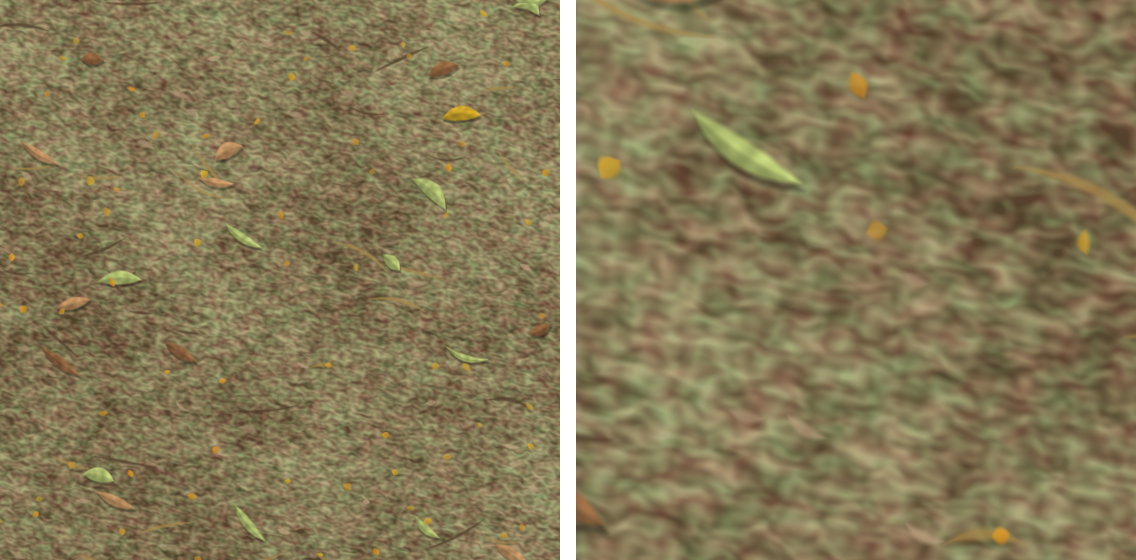
Left: the whole. Right: its middle third, enlarged.
A WebGL 1 fragment shader for this texture:

```glsl
precision highp float;
// Trodden olive-brown soil with fallen leaves, twigs, pale chips and yellow petals.
// The soil is tilted gradient noise in several sizes; the litter is scattered on
// jittered grids, each piece being a bent lens with its own size, turn and colour.

uniform vec2 u_resolution;

const vec3 SOIL_DARK = vec3(0.435, 0.38, 0.265);
const vec3 SOIL_LIGHT = vec3(0.56, 0.53, 0.38);
const vec3 WARM_SHIFT = vec3(0.05, -0.012, 0.012);
const vec3 TWIG_DARK = vec3(0.32, 0.24, 0.17);
const vec3 TWIG_STRAW = vec3(0.66, 0.54, 0.30);
const vec3 CHIP_PALE = vec3(0.72, 0.61, 0.49);
const vec3 PETAL_ORANGE = vec3(0.84, 0.55, 0.13);
const vec3 PETAL_YELLOW = vec3(0.79, 0.64, 0.18);
const vec3 LEAF_GREEN = vec3(0.68, 0.74, 0.43);
const vec3 LEAF_TAN = vec3(0.74, 0.56, 0.38);
const vec3 LEAF_BROWN = vec3(0.55, 0.38, 0.24);
const vec3 LEAF_GOLD = vec3(0.80, 0.64, 0.15);

const float GRAIN_TILT = -0.22;               // direction of soil streaks, radians
const vec2 GRAIN_COARSE = vec2(44.0, 86.0);   // streaks per canvas, along and across
const vec2 GRAIN_FINE = vec2(96.0, 160.0);
const float GRAIN_CONTRAST = 1.25;
const float PATCH_CONTRAST = 0.8;
const float SLOPE_CONTRAST = 0.28;            // brightening towards the upper right
const float EDGE = 0.0024;                    // softness of litter outlines
const vec2 SHADOW_OFFSET = vec2(-0.002, 0.005);

vec3 hash3(vec2 p) {
  vec3 q = fract(vec3(p.xyx) * vec3(0.1031, 0.1030, 0.0973));
  q += dot(q, q.yxz + 33.33);
  return fract((q.xxy + q.yzz) * q.zyx);
}

vec2 turn(vec2 p, float angle) {
  float c = cos(angle), s = sin(angle);
  return vec2(c * p.x + s * p.y, c * p.y - s * p.x);
}

float cornerSlope(vec2 corner, vec2 offset) {
  float angle = 6.2832 * hash3(corner + 57.0).x;
  return dot(vec2(cos(angle), sin(angle)), offset);
}

float gradientNoise(vec2 p) {
  vec2 i = floor(p), f = fract(p);
  vec2 u = f * f * f * (f * (f * 6.0 - 15.0) + 10.0);
  vec2 e = vec2(1.0, 0.0);
  float low = mix(cornerSlope(i, f), cornerSlope(i + e, f - e), u.x);
  float high = mix(cornerSlope(i + e.yx, f - e.yx), cornerSlope(i + 1.0, f - 1.0), u.x);
  return mix(low, high, u.y);
}

// Nearest scattered piece: x distance, y position across, z position along, w random id.
// sizeMin and sizeMax hold half length and half width.
vec4 scatter(vec2 p, float cells, float density, vec2 sizeMin, vec2 sizeMax,
             float spread, float seed) {
  vec4 nearest = vec4(1.0, 0.0, 0.0, 0.0);
  vec2 home = floor(p * cells);
  for (int j = -1; j <= 1; j++) {
    for (int i = -1; i <= 1; i++) {
      vec2 cell = home + vec2(float(i), float(j));
      vec3 place = hash3(cell + seed);
      vec3 form = hash3(cell + seed + 131.0);
      vec2 size = mix(sizeMin, sizeMax, vec2(form.x, form.y));
      vec2 q = turn(p - (cell + place.xy) / cells, GRAIN_TILT + spread * (form.z * 2.0 - 1.0));
      float along = q.x / size.x;
      q.y += (form.y - 0.5) * 0.5 * size.x * along * along;
      float d = max(abs(q.y) - size.y * (1.0 - along * along), abs(q.x) - size.x);
      if (place.z < density && d < nearest.x) {
        nearest = vec4(d, q.y / size.y, along, fract(place.z * 91.7 + form.x * 7.3));
      }
    }
  }
  return nearest;
}

float cover(float d) {
  float soft = max(EDGE, 0.75 / u_resolution.y);
  return 1.0 - smoothstep(-soft, soft, d);
}

vec3 soil(vec2 p) {
  vec2 warp = vec2(gradientNoise(p * 55.0), gradientNoise(p * 55.0 + 40.0));
  vec2 q = turn(p, GRAIN_TILT) + 0.004 * warp;
  float grain = gradientNoise(q * GRAIN_COARSE) + gradientNoise(q * GRAIN_FINE + 19.0);
  float patches = gradientNoise(p * 4.0 + 3.0) + 0.75 * gradientNoise(q * vec2(9.0, 13.0) + 33.0)
                + 0.75 * gradientNoise(q * vec2(20.0, 34.0) + 90.0);
  float light = 0.6 + GRAIN_CONTRAST * grain + PATCH_CONTRAST * patches
              + SLOPE_CONTRAST * (p.x + p.y - 1.0);
  // Dark crevices between clods
  light -= 0.6 * smoothstep(0.2, 0.55, gradientNoise(q * vec2(28.0, 70.0) + 71.0));
  float hue = gradientNoise(q * vec2(58.0, 95.0) + 210.0) + 0.6 * gradientNoise(p * 22.0 + 9.0);
  return mix(SOIL_DARK, SOIL_LIGHT, clamp(light, -0.8, 1.9)) + WARM_SHIFT * (hue * 1.5 + 0.1);
}

vec3 leafColor(vec4 leaf) {
  vec3 color = mix(LEAF_TAN, LEAF_GREEN, step(0.35, leaf.w));
  color = mix(color, LEAF_GOLD, step(0.65, leaf.w));
  color = mix(color, LEAF_BROWN, step(0.8, leaf.w));
  float fold = smoothstep(-0.25, 0.25, leaf.y);
  return color * (0.86 + 0.2 * fold + 0.08 * leaf.z);
}

void main() {
  vec2 p = gl_FragCoord.xy / u_resolution.y;
  vec3 color = soil(p);

  // Pale chips and thin twigs
  vec4 chip = scatter(p, 12.0, 0.4, vec2(0.006, 0.003), vec2(0.016, 0.006), 0.5, 11.0);
  color = mix(color, CHIP_PALE * (0.85 + 0.25 * chip.w), 0.65 * cover(chip.x));
  vec4 twig = scatter(p, 6.0, 0.7, vec2(0.02, 0.002), vec2(0.06, 0.0035), 0.7, 29.0);
  color = mix(color, mix(TWIG_DARK, TWIG_STRAW, step(0.65, twig.w)), 0.75 * cover(twig.x));

  // Leaves over their soft shadows
  vec2 leafMin = vec2(0.019, 0.006), leafMax = vec2(0.043, 0.014);
  vec4 shade = scatter(p + SHADOW_OFFSET, 5.0, 0.8, leafMin, leafMax, 0.75, 47.0);
  color *= 1.0 - 0.3 * cover(shade.x);
  vec4 leaf = scatter(p, 5.0, 0.8, leafMin, leafMax, 0.75, 47.0);
  float mottle = 1.0 + 0.25 * gradientNoise(p * 90.0);
  color = mix(color, leafColor(leaf) * mottle, 0.92 * cover(leaf.x));

  // Small yellow petals
  vec4 petal = scatter(p, 11.0, 0.55, vec2(0.005, 0.0035), vec2(0.009, 0.007), 1.5, 83.0);
  vec3 petalColor = mix(PETAL_ORANGE, PETAL_YELLOW, petal.w) * (1.0 + 0.1 * petal.y);
  color = mix(color, petalColor, (0.5 + 0.45 * fract(petal.w * 5.3)) * cover(petal.x));

  gl_FragColor = vec4(clamp(color, 0.0, 1.0), 1.0);
}
```
